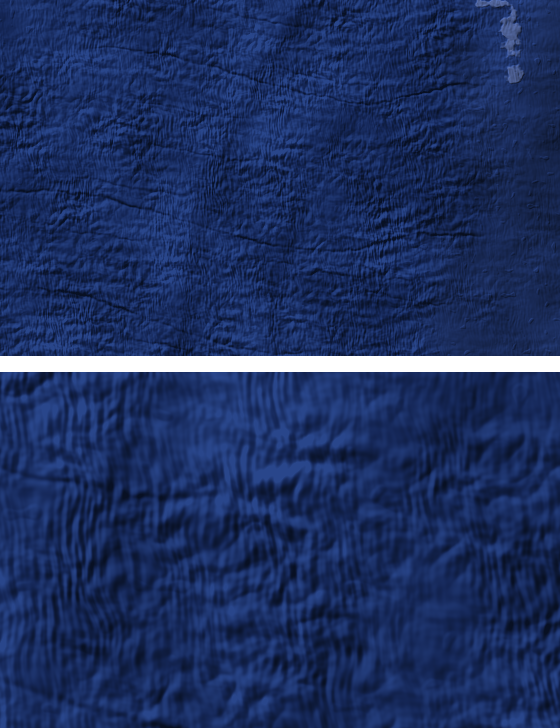
Top: the whole. Bottom: its middle third, enlarged.
Write a Shadertoy shader that draws this texture.

```glsl
// Shaded relief of a deep blue sea floor: creased hills, long fracture
// troughs, two darker curved rifts, a smooth plain and pale islets.
// A gradient noise height field is lit from the upper left by differences.

const vec3 ABYSS = vec3(0.035, 0.070, 0.155);
const vec3 DEEP = vec3(0.080, 0.150, 0.340);
const vec3 CREST = vec3(0.145, 0.250, 0.505);
const vec3 HAZE = vec3(0.130, 0.205, 0.400);
const vec3 SHOAL = vec3(0.36, 0.43, 0.63);
const vec2 LIGHT = vec2(-0.66, 0.75);

float hash(vec2 p) {
    return fract(sin(dot(p, vec2(127.1, 311.7))) * 43758.5453);
}

// Dot product of a random unit gradient at a lattice corner
float corner(vec2 cell, vec2 f, vec2 offset) {
    float angle = 6.2832 * hash(cell + offset);
    return dot(vec2(cos(angle), sin(angle)), f - offset);
}

// Gradient noise, about -0.6 to 0.6
float noise(vec2 p) {
    vec2 cell = floor(p), f = fract(p);
    vec2 u = f * f * f * (f * (f * 6.0 - 15.0) + 10.0);
    float low = mix(corner(cell, f, vec2(0, 0)), corner(cell, f, vec2(1, 0)), u.x);
    float high = mix(corner(cell, f, vec2(0, 1)), corner(cell, f, vec2(1, 1)), u.x);
    return mix(low, high, u.y);
}

// Rounded hills separated by narrow creases
float billow(vec2 p) {
    float n = noise(p);
    return sqrt(n * n + 0.003);
}

// Leans the lattice sideways
vec2 shear(vec2 p, float lean) {
    return vec2(p.x - lean * p.y, p.y);
}

float window(float x, float from, float to, float soft) {
    return smoothstep(from, from + soft, x) * (1.0 - smoothstep(to - soft, to, x));
}

// Curve that sinks to the right, then rises a little
float sinkingCurve(float x, float top, float drop, float from, float to) {
    return top - drop * smoothstep(from, to, x) + 0.05 * smoothstep(to, to + 0.25, x);
}

float bell(float d, float width) {
    return exp(-d * d / (width * width));
}

// Long fractures plus shorter scattered ones
float fractures(vec2 p) {
    float y = p.y + 0.010 * noise(p * vec2(12.0, 5.0)) + 0.006 * noise(p * 45.0);
    float sum = bell(y - sinkingCurve(p.x, 0.865, 0.155, 0.30, 1.05), 0.0042)
              * window(p.x, 0.22, 1.40, 0.12);
    sum += bell(y - sinkingCurve(p.x, 0.465, 0.175, 0.10, 0.94), 0.0048)
         * window(p.x, -0.2, 1.40, 0.12);
    sum += bell(y - sinkingCurve(p.x, 0.185, 0.180, 0.10, 0.80), 0.0048)
         * window(p.x, -0.2, 0.95, 0.15);
    for (float i = 0.0; i < 9.0; i++) {
        float start = 1.05 * hash(vec2(i, 3.1)) - 0.1;
        float top = (i + 0.2 + 0.7 * hash(vec2(i, 7.7))) / 9.0;
        float curve = sinkingCurve(p.x, top, 0.05, start, start + 0.35);
        sum += 0.6 * bell(y - curve, 0.004) * window(p.x, start, start + 0.42, 0.12);
    }
    return sum * clamp(0.85 + 1.0 * noise(p * vec2(10.0, 5.0) + 20.0), 0.25, 1.2);
}

// Bands curving from the lower centre to the upper right
float rifts(vec2 p) {
    float x = p.x + 0.03 * noise(p * 11.0) + 0.025 * noise(p * 35.0);
    float west = bell(x - 0.52 - 0.36 * p.y * p.y, 0.035);
    float east = bell(x - 0.76 - 0.50 * p.y * p.y, 0.022);
    float patches = bell(length((p - vec2(0.64, 0.49)) * vec2(0.45, 1.0)), 0.065)
                  + bell(length(p - vec2(1.0, 0.45)), 0.06);
    return min(west + 0.8 * east + 0.8 * patches, 1.0);
}

float plain(vec2 p) {
    return smoothstep(1.15, 1.48, p.x + 0.2 * noise(p * 5.0) + 0.12 * (0.5 - p.y));
}

// One in the hills, low on the plains
float ruggedness(vec2 p) {
    float calm = 1.0 - smoothstep(0.05, 0.32, length(p - vec2(0.0, 1.0)));
    return (1.0 - 0.72 * plain(p)) * (1.0 - 0.6 * calm);
}

float islet(vec2 p, vec2 centre, vec2 size) {
    float ragged = 1.0 * noise(p * 42.0) + 0.45 * noise(p * 95.0);
    return 1.0 - smoothstep(0.6, 1.1, length((p - centre) / size) + ragged);
}

float islets(vec2 p) {
    float chain = islet(p, vec2(1.437, 0.905), vec2(0.027, 0.062));
    chain = max(chain, islet(p, vec2(1.443, 0.795), vec2(0.023, 0.026)));
    return max(chain, islet(p, vec2(1.380, 0.990), vec2(0.055, 0.010)));
}

// Each layer leans its own way and dominates in its own patches
float height(vec2 p, float rough, float rift) {
    vec2 q = p + 0.012 * vec2(noise(p * 17.0), noise(p * 17.0 + 40.0));
    float patches = clamp(0.5 + 1.3 * noise(p * 5.0 + 70.0), 0.0, 1.0);
    float streaky = max(rift, 0.8 * patches);
    float hills = billow(shear(q, 0.1) * vec2(33.0, 31.0)) * mix(1.25, 0.50, streaky);
    float knobs = noise(shear(q, -0.35) * vec2(66.0, 54.0) + 11.0) * mix(0.50, 0.40, streaky);
    float grain = noise(shear(q, -0.08) * vec2(155.0, 48.0) + 5.0) * mix(0.12, 0.46, streaky);
    float crumbs = 0.13 * noise(q * 125.0 + 31.0);
    float across = q.y - sinkingCurve(p.x, 0.0, 0.16, 0.2, 1.05);
    float folds = noise(vec2(p.x * 10.0, across * 40.0)) * mix(0.85, 0.45, rift);
    float knolls = 0.22 * smoothstep(0.34, 0.52, noise(p * 44.0 + 9.0));
    float vigour = rough * clamp(1.0 + 1.1 * noise(p * 7.0 + 5.0), 0.4, 1.6);
    return vigour * (hills + knobs + grain + crumbs + folds)
         + knolls * (1.0 - 0.6 * rough) - 0.36 * fractures(p) + 0.4 * islets(p);
}

void mainImage(out vec4 fragColor, in vec2 fragCoord) {
    vec2 p = fragCoord / iResolution.y;
    float rough = ruggedness(p), rift = rifts(p);

    // Slope towards the light
    vec2 reach = 0.0015 * LIGHT;
    float slope = (height(p - reach, rough, rift) - height(p + reach, rough, rift)) / 0.0030;

    // Broad depth tone, darker in rifts and on the eastern plain
    float depth = 0.53 + 0.32 * noise(p * 3.2 + 2.0) + 0.24 * noise(p * 9.0);
    depth += 0.15 * bell(p.x - 0.6, 0.45) - 0.23 * rift;
    depth += 0.12 * bell(p.x - 0.44 - 0.36 * p.y * p.y, 0.06);
    depth -= 0.24 * bell(length(p - vec2(1.55, 0.48)), 0.30);
    float relief = 0.0080 * slope;
    float tone = depth + relief / (1.0 + 0.5 * abs(relief)) - 0.30 * fractures(p);
    tone += 0.18 * bell(length((p - vec2(1.44, 0.87)) * vec2(1.0, 0.6)), 0.09);

    // Depth palette, hazier on the plain
    vec3 color = mix(ABYSS, DEEP, clamp(2.0 * tone, -0.1, 1.0));
    color = mix(color, CREST, clamp(2.0 * tone - 1.0, 0.0, 1.25));
    color = mix(color, HAZE * (0.4 + tone), 0.6 * plain(p));
    color = mix(color, SHOAL * (0.65 + 0.5 * tone), 0.75 * islets(p));
    fragColor = vec4(color, 1.0);
}
```
